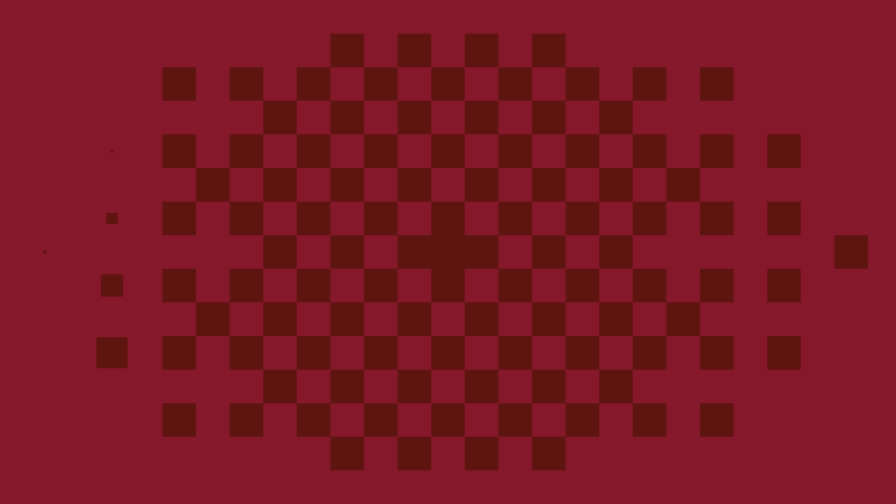
This background is drawn by a Shadertoy shader. Its source:

```glsl
// A stepped oval of dark checkered squares on a flat crimson field.
// Each grid cell gets a side length from its row and column; the squares
// at the far left shrink upward. Box coverage keeps the edges smooth.

// Side of the square in a cell, from 0 (empty) to 1 (full).
float squareSide(vec2 cell) {
    vec2 a = abs(cell);

    // Middle cell, and the lone tips on the horizontal axis
    if (a.x + a.y < 0.5) return 1.0;
    if (a.y < 0.5 && a.x > 11.5 && a.x < 12.5) return cell.x > 0.0 ? 1.0 : 0.1;

    // Checkerboard, cut off at a width set by the row
    if (mod(a.x + a.y, 2.0) < 0.5 || a.y > 6.5) return 0.0;
    bool oddRow = mod(a.y, 2.0) > 0.5;
    float reach = oddRow ? (a.y > 4.0 ? 8.0 : 10.0) : 7.0 - abs(a.y - 2.0);
    if (a.x > reach + 0.5) return 0.0;

    // Left outer column grows downward
    return cell.x < -9.0 ? 1.0 - smoothstep(-4.5, 4.5, cell.y) : 1.0;
}

void mainImage(out vec4 fragColor, in vec2 fragCoord) {
    // Fifteen cells fill the height, with one centered on the canvas
    float pixel = 15.0 / iResolution.y;
    vec2 p = (fragCoord - 0.5 * iResolution.xy) * pixel;
    vec2 home = floor(p + 0.5);

    // Add up the coverage of this cell and its neighbors
    float coverage = 0.0;
    for (int y = -1; y <= 1; y++) {
        for (int x = -1; x <= 1; x++) {
            vec2 cell = home + vec2(x, y);
            float side = squareSide(cell);
            if (side > 0.0) {
                vec2 inside = clamp(0.5 + (0.5 * side - abs(p - cell)) / pixel, 0.0, 1.0);
                coverage += inside.x * inside.y;
            }
        }
    }

    vec3 crimson = vec3(0.522, 0.094, 0.169);
    vec3 darkBrown = vec3(0.373, 0.082, 0.059);
    fragColor = vec4(mix(crimson, darkBrown, min(coverage, 1.0)), 1.0);
}
```
